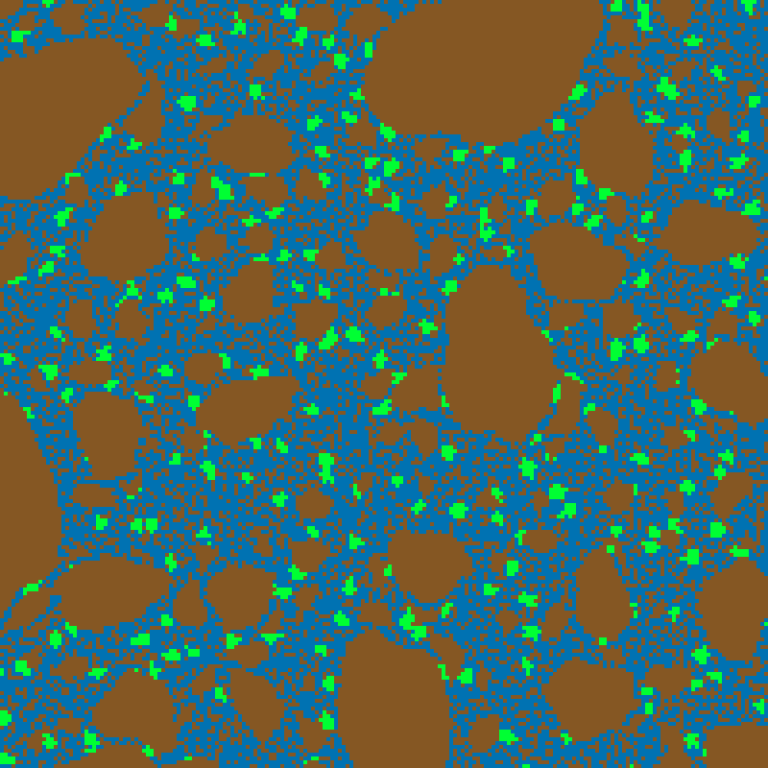
A WebGL 1 fragment shader for this texture:

```glsl
precision highp float;
uniform vec2 u_resolution;

const vec3 BROWN = vec3(0.52, 0.343, 0.138);
const vec3 BLUE = vec3(0.0, 0.447, 0.70);
const vec3 GREEN = vec3(0.0, 1.0, 0.2);

const float MOSAIC = 200.0;         // square tiles across the canvas
const float SPECKLE_SHARE = 0.30;   // brown tiles inside the blue ground
const float STONE_GAP = 0.009;      // ground kept between stone sizes
const float GRAIN_ROUGHNESS = 0.005;

// Per layer: lattice size, presence, smallest and largest radius
const vec4 LARGE_STONES = vec4(2.0, 1.0, 0.085, 0.152);
const vec4 MEDIUM_STONES = vec4(5.0, 0.8, 0.034, 0.060);
const vec4 SMALL_STONES = vec4(13.0, 0.9, 0.010, 0.027);
const vec4 GREEN_GRAINS = vec4(19.0, 0.85, 0.0075, 0.0105);

const float TAU = 6.283185;

float hash(vec2 p, float seed) {
  vec3 q = fract(p.xyx * vec3(0.1031, 0.1030, 0.0973) + seed * 0.137);
  q += dot(q, q.yzx + 33.33);
  return fract((q.x + q.y) * q.z);
}

// Distance to an elongated blob whose outline is bent by layered sines
float blob(vec2 q, float radius, float turn, float stretch, float phase) {
  float c = cos(turn);
  float s = sin(turn);
  q = vec2(c * q.x + s * q.y, c * q.y - s * q.x) * vec2(1.0 / stretch, stretch);
  float a = atan(q.y, q.x);
  float outline = 1.0 + 0.09 * sin(3.0 * a + phase)
                + 0.05 * sin(5.0 * a + 2.3 * phase)
                + 0.025 * sin(8.0 * a - 3.1 * phase);
  return length(q) - radius * outline;
}

// Nearest blob of a jittered lattice
float scatter(vec2 p, vec4 layer, float jitter, float seed) {
  vec2 g = p * layer.x + vec2(0.37, 0.61) * seed;
  vec2 home = floor(g);
  float nearest = 1.0;
  for (int j = -1; j <= 1; j++) {
    for (int i = -1; i <= 1; i++) {
      vec2 id = home + vec2(float(i), float(j));
      if (hash(id, seed) > layer.y) continue;
      vec2 shift = vec2(hash(id, seed + 11.3), hash(id, seed + 23.7)) - 0.5;
      vec2 q = (g - id - 0.5 - jitter * shift) / layer.x;
      float radius = mix(layer.z, layer.w, hash(id, seed + 31.1));
      float turn = TAU * hash(id, seed + 43.9);
      float stretch = mix(1.0, 1.35, hash(id, seed + 57.2));
      float phase = TAU * hash(id, seed + 61.6);
      nearest = min(nearest, blob(q, radius, turn, stretch, phase));
    }
  }
  return nearest;
}

// Flat colour of one mosaic tile
vec3 tileColor(vec2 tile) {
  vec2 p = (tile + 0.5) / MOSAIC;

  // Stones: smaller ones keep clear of larger ones
  float large = scatter(p, LARGE_STONES, 0.5, 1.0);
  if (large < 0.0) return BROWN;
  float medium = scatter(p, MEDIUM_STONES, 0.5, 2.0);
  if (medium < 0.0 && large > STONE_GAP) return BROWN;
  float small = scatter(p, SMALL_STONES, 0.5, 3.0);
  if (small < 0.0 && min(large, medium) > STONE_GAP) return BROWN;

  // Ragged green grains
  float rough = GRAIN_ROUGHNESS * (hash(tile, 5.0) - 0.5);
  if (scatter(p, GREEN_GRAINS, 0.95, 4.0) + rough < 0.0) return GREEN;

  // Speckled ground
  return hash(tile, 7.0) < SPECKLE_SHARE ? BROWN : BLUE;
}

void main() {
  float side = min(u_resolution.x, u_resolution.y);
  vec2 g = gl_FragCoord.xy / side * MOSAIC - 0.5;
  vec2 tile = floor(g);

  // Box filter over the pixel footprint smooths the tile edges
  vec2 blend = clamp((g - tile - 0.5) * side / MOSAIC + 0.5, 0.0, 1.0);
  vec3 lower = mix(tileColor(tile), tileColor(tile + vec2(1.0, 0.0)), blend.x);
  vec3 upper = mix(tileColor(tile + vec2(0.0, 1.0)), tileColor(tile + 1.0), blend.x);
  gl_FragColor = vec4(mix(lower, upper, blend.y), 1.0);
}
```
